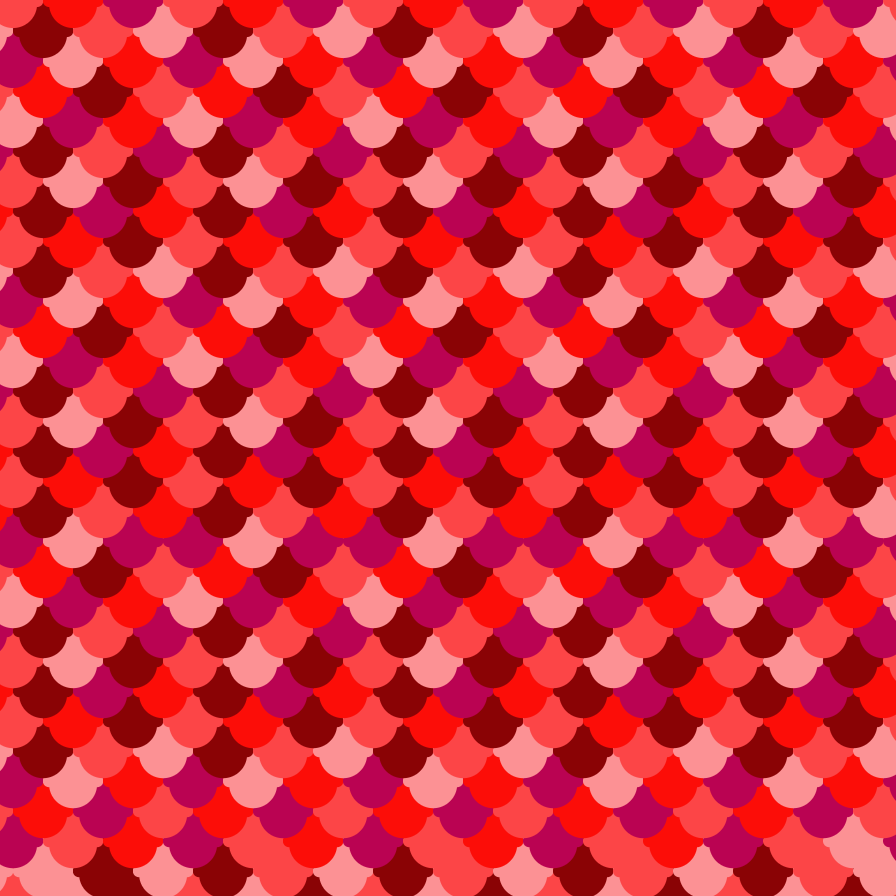
A WebGL 2 fragment shader for this pattern:

```glsl
#version 300 es
precision highp float;
// Overlapping cloud-edged fish scales in five reds, coloured in a three by eight cycle.

uniform vec2 u_resolution;
out vec4 fragColor;

const float SCALES_ACROSS = 14.93;
const float ROW_STEP = 0.5;                      // in scale widths
const vec2 FIRST_SCALE = vec2(0.218, 0.467);     // centre x and lower edge, from top left

const int DARK = 0, CORAL = 1, RED = 2, PURPLE = 3, PINK = 4;
const vec3 PALETTE[5] = vec3[5](
    vec3(0.54, 0.01, 0.02),
    vec3(0.99, 0.27, 0.28),
    vec3(0.99, 0.05, 0.03),
    vec3(0.73, 0.01, 0.32),
    vec3(0.99, 0.57, 0.58));

// Colour cycle: three scales along, eight rows down
const ivec3 CYCLE[8] = ivec3[8](
    ivec3(CORAL, RED, DARK),
    ivec3(DARK, CORAL, PINK),
    ivec3(PURPLE, PINK, RED),
    ivec3(RED, DARK, CORAL),
    ivec3(PINK, PURPLE, RED),
    ivec3(DARK, CORAL, PURPLE),
    ivec3(CORAL, PINK, DARK),
    ivec3(DARK, PURPLE, RED));

// Colours of one row, with the few rows that break the cycle
ivec3 rowColours(int row) {
    ivec3 colours = CYCLE[(row + 8) % 8];
    if (row == 0 || row == 18) colours.z = PURPLE;
    if (row == 17) colours.z = RED;
    if (row == 27) colours.y = PURPLE;
    if (row == 28) colours = ivec3(PURPLE, CORAL, RED);
    if (row == 29) colours.z = PINK;
    return colours;
}

vec3 scaleColour(int row, int column) {
    int colour = rowColours(row)[(column + 3) % 3];
    // Odd scales near the borders
    if (column == 14 && (row == 17 || row == 28)) colour = PINK;
    if (row == 29 && column == 0) colour = PINK;
    if (row == 29 && column == 1) colour = DARK;
    return PALETTE[colour];
}

float circleDistance(vec2 p, vec2 centre, float radius) {
    return length(p - centre) - radius;
}

// Distance to one scale; p.y rises from its lower edge
float scaleDistance(vec2 p) {
    p.x = abs(p.x);
    float belly = circleDistance(p, vec2(0.0, 0.4), 0.4);
    float sideLobe = circleDistance(p, vec2(0.4, 0.455), 0.105);
    float upperBody = ROW_STEP - p.y;
    return min(min(belly, sideLobe), upperBody);
}

// Lays one row of scales over the colour beneath it
vec3 paintRow(vec3 base, vec2 p, int row, float pixel) {
    float shift = (row & 1) == 1 ? 0.5 : 0.0;
    float along = p.x - FIRST_SCALE.x - shift;
    float column = floor(along + 0.5);
    float rise = FIRST_SCALE.y + float(row) * ROW_STEP - p.y;
    float d = scaleDistance(vec2(along - column, rise));
    float coverage = clamp(0.5 - d / pixel, 0.0, 1.0);
    return mix(base, scaleColour(row, int(column)), coverage);
}

void main() {
    float side = min(u_resolution.x, u_resolution.y);
    float pixel = SCALES_ACROSS / side;
    vec2 p = vec2(gl_FragCoord.x, u_resolution.y - gl_FragCoord.y) * pixel;

    // Upper rows overlap lower ones, so paint upwards
    int nearest = int(ceil((p.y - FIRST_SCALE.y) / ROW_STEP));
    vec3 colour = PALETTE[DARK];
    for (int i = 1; i >= -1; i--) {
        colour = paintRow(colour, p, nearest + i, pixel);
    }
    fragColor = vec4(colour, 1.0);
}
```
